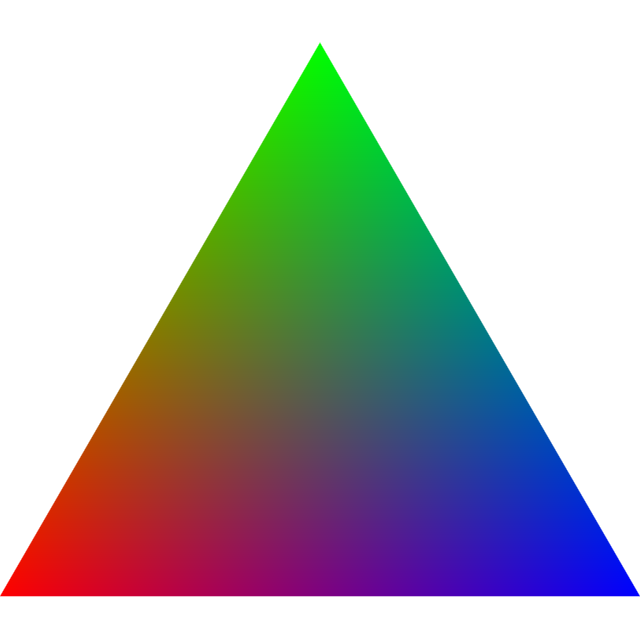
Reproduce this background procedurally as a three.js fragment shader.

```glsl
// A triangle on white whose red, green and blue corners blend into each other.
// Barycentric weights give the colour mix; edge distances give a smooth outline.

varying vec2 vUv;

const vec3 PAPER = vec3(1.0);
const vec3 RED = vec3(1.0, 0.0, 0.0);
const vec3 GREEN = vec3(0.0, 1.0, 0.0);
const vec3 BLUE = vec3(0.0, 0.0, 1.0);

const vec2 LEFT = vec2(0.0, 0.0684);
const vec2 APEX = vec2(0.5, 0.9336);
const vec2 RIGHT = vec2(1.0, 0.0684);
const float EDGE_SOFTNESS = 0.002;

float cross2(vec2 a, vec2 b) {
  return a.x * b.y - a.y * b.x;
}

// Share of each corner at p; all are positive inside the triangle.
vec3 barycentric(vec2 p, vec2 a, vec2 b, vec2 c) {
  float area = cross2(b - a, c - a);
  return vec3(cross2(b - p, c - p), cross2(c - p, a - p), cross2(a - p, b - p)) / area;
}

// Distance from each corner to its opposite side.
vec3 altitudes(vec2 a, vec2 b, vec2 c) {
  float area = abs(cross2(b - a, c - a));
  return area / vec3(distance(b, c), distance(c, a), distance(a, b));
}

// Coverage from the distance to the nearest side.
float coverage(vec3 sideDistance, float softness) {
  float nearest = min(sideDistance.x, min(sideDistance.y, sideDistance.z));
  return clamp(nearest / softness + 0.5, 0.0, 1.0);
}

void main() {
  vec3 weights = barycentric(vUv, LEFT, APEX, RIGHT);
  vec3 sideDistance = weights * altitudes(LEFT, APEX, RIGHT);

  // Linear blend of the corner colours, laid over the paper
  vec3 blend = clamp(mat3(RED, GREEN, BLUE) * weights, 0.0, 1.0);
  vec3 color = mix(PAPER, blend, coverage(sideDistance, EDGE_SOFTNESS));

  gl_FragColor = vec4(color, 1.0);
}
```
